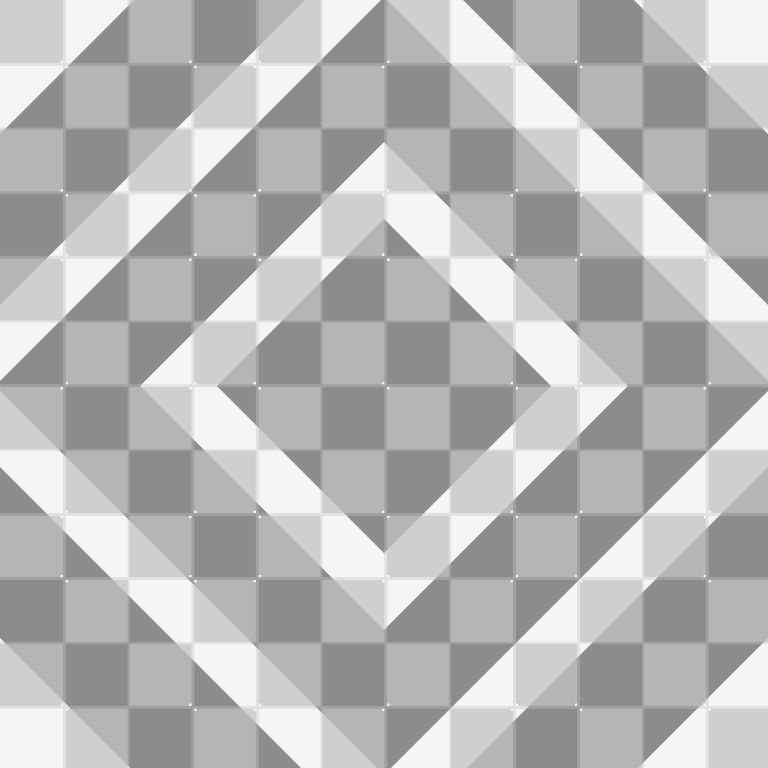
Write a WebGL 1 fragment shader that draws this pattern.

```glsl
precision highp float;
// Grey checkerboard with concentric diamond bands, soft seams and pale dots at some corners.

uniform vec2 u_resolution;

// 1 for the grid lines (1, 3 and 4 of every five) that have wide seams and dots
vec2 wideSeam(vec2 line) {
    vec2 k = floor(mod(line + 0.5, 5.0));
    return step(0.5, k) * step(0.5, abs(k - 2.0));
}

// Signed depth inside the diamond bands, from the distance |x| + |y|
float bandDepth(float d) {
    float inner = 0.050 - abs(d - 0.2676);
    float middle = 0.0495 - abs(d - 0.556);
    float corners = d - 0.828;
    return max(max(inner, middle), corners);
}

void main() {
    vec2 p = gl_FragCoord.xy / u_resolution;
    p.y = 1.0 - p.y;
    float px = 1.0 / min(u_resolution.x, u_resolution.y);

    // Nearest grid line on each axis and the signed offset from it
    float pitch = 0.08372;
    vec2 line = floor(p / pitch + 0.5);
    vec2 offset = p - line * pitch;
    vec2 wide = wideSeam(line);

    // Checker: the product of two square waves, flattened to zero along the seams
    vec2 side = sign(offset) * (1.0 - 2.0 * mod(line, 2.0));
    vec2 seam = mix(vec2(0.0013), vec2(0.0019), wide) * step(0.5, line);
    vec2 wave = side * smoothstep(seam - 0.5 * px, seam + 0.5 * px, abs(offset));
    float checker = 0.5 + 0.5 * wave.x * wave.y;

    // The bands swap each checker pair for a brighter, inverted one
    vec2 q = abs(p - vec2(0.5, 0.5026));
    float band = smoothstep(-0.8 * px, 0.8 * px, bandDepth(q.x + q.y));
    float ground = mix(0.55, 0.71, checker);
    float bright = mix(0.96, 0.81, checker);
    float grey = mix(ground, bright, band);

    // Dots in the corners of the even cells, where two wide seams cross
    vec2 fromDot = abs(abs(offset) - 0.0033);
    float dotMask = 1.0 - smoothstep(0.0015 - 0.5 * px, 0.0015 + 0.5 * px, max(fromDot.x, fromDot.y));
    dotMask *= wide.x * wide.y * step(0.0, side.x * side.y);
    grey = mix(grey, 0.96, dotMask);

    gl_FragColor = vec4(vec3(grey), 1.0);
}
```
